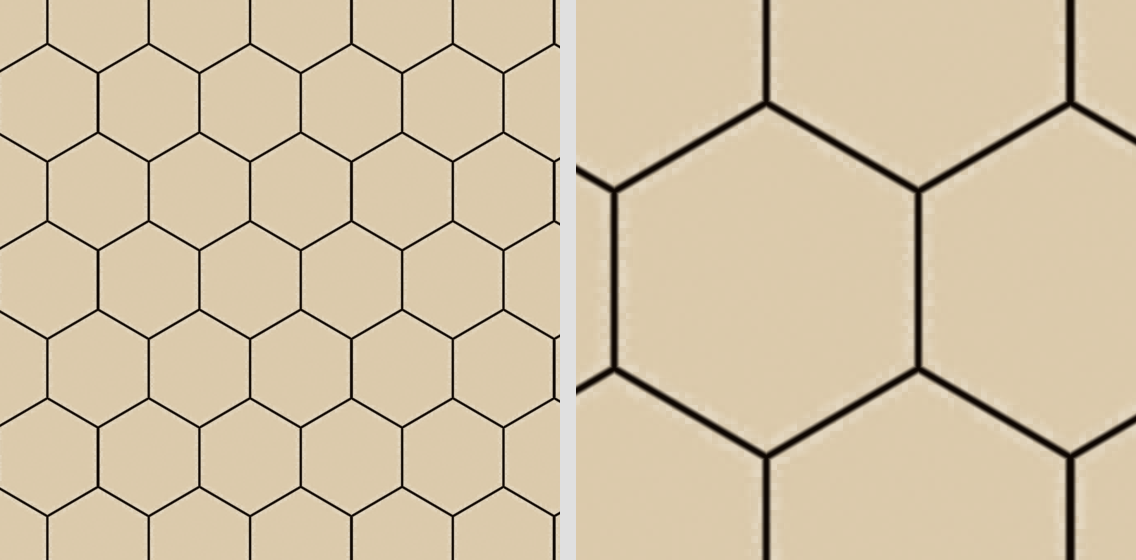
Left: the whole. Right: its middle third, enlarged.
A WebGL 1 fragment shader for this pattern:

```glsl
precision highp float;
// Draws a honeycomb of thin dark outlines on sand, with a pale mottled fringe beside each line.

uniform vec2 u_resolution;

const vec2 CELL = vec2(0.1810, 0.1827);    // hexagon scale, slightly taller than regular
const vec2 CENTER = vec2(0.0846, 0.5);     // centre of one hexagon
const float HALF_LINE = 0.0021;
const float LINE_SOFTNESS = 0.0016;
const float GRAIN_COUNT = 256.0;

const vec3 SAND = vec3(0.860, 0.792, 0.672);
const vec3 FRINGE = vec3(0.882, 0.832, 0.742);
const vec3 INK = vec3(0.055, 0.025, 0.005);

float hash(vec2 p) {
  vec3 q = fract(vec3(p.xyx) * 0.1031);
  q += dot(q, q.yzx + 33.33);
  return fract((q.x + q.y) * q.z);
}

// Offset from the nearest hexagon centre; hexagons are one unit wide.
vec2 hexOffset(vec2 p) {
  vec2 period = vec2(1.0, 1.7320508);
  vec2 a = mod(p + 0.5 * period, period) - 0.5 * period;
  vec2 b = mod(p, period) - 0.5 * period;
  return dot(a, a) < dot(b, b) ? a : b;
}

// Distances to the vertical (x) and slanted (y) sides.
vec2 sideDistances(vec2 offset) {
  vec2 q = abs(offset);
  return 0.5 - vec2(q.x, dot(q, vec2(0.5, 0.8660254)));
}

// Some columns of vertical sides are a little heavier, in a slow beat.
float columnWeight(float column) {
  float beat = cos(6.2831853 * (column - 1.25) / 4.5);
  return 0.0005 * smoothstep(0.6, 0.9, beat);
}

float stroke(float dist, float halfWidth, float softness) {
  return 1.0 - smoothstep(halfWidth - softness, halfWidth + softness, dist);
}

void main() {
  vec2 uv = gl_FragCoord.xy / u_resolution;
  vec2 p = (uv - CENTER) / CELL;
  vec2 offset = hexOffset(p);
  vec2 sides = sideDistances(offset) * CELL.x;
  float edge = min(sides.x, sides.y);

  // Sand ground with a grainy pale fringe near the lines
  float grain = hash(floor(uv * GRAIN_COUNT));
  float fringe = stroke(edge, 0.0085, 0.0035) * mix(0.35, 1.1, grain);
  vec3 color = mix(SAND, FRINGE, min(fringe, 1.0));
  color += (grain - 0.5) * mix(0.004, 0.022, stroke(edge, 0.012, 0.006));

  // Outlines
  float softness = max(LINE_SOFTNESS, 0.7 / u_resolution.y);
  float column = floor(2.0 * (p.x - offset.x) + sign(offset.x) + 0.5);
  float vertical = stroke(sides.x, HALF_LINE + columnWeight(column), softness);
  float slanted = stroke(sides.y, HALF_LINE, softness);
  color = mix(color, INK, max(vertical, slanted));

  gl_FragColor = vec4(color, 1.0);
}
```
